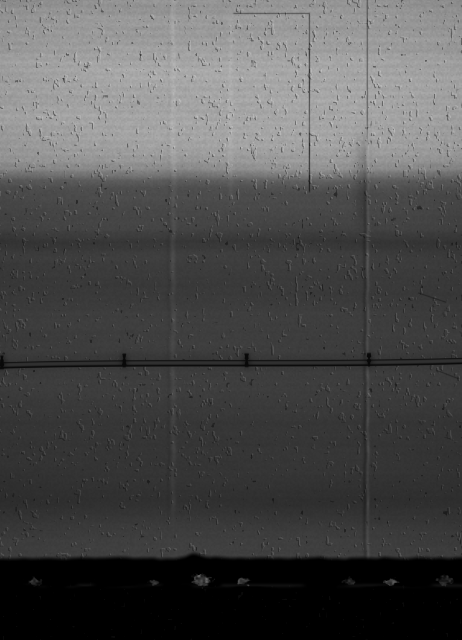
Write a Shadertoy shader that draws this texture.

```glsl
// Weathered two-tone painted wall with flaking, seams, a clipped cable and a dark rubble strip.
const float ASPECT = 0.7227;         // canvas width in units of its height
const float FLOOR_DEPTH = 0.870;     // depths run from the top (0) to the bottom (1)
const float RUBBLE_DEPTH = 0.913;
const float PAINT_EDGE = 0.275;
const float CABLE_DEPTH = 0.5673;
const float CLIP_SPACING = 0.1914;
const float SEAM_LEFT = 0.271;
const float SEAM_RIGHT = 0.5745;
const vec4 PANEL = vec4(0.361, 0.021, 0.484, 0.300);  // left, top, right, bottom
const vec2 LIGHT_STEP = vec2(0.0017, -0.0012);
const int TONE_COUNT = 20;
const vec2 TONES[TONE_COUNT] = vec2[](               // depth, grey level
    vec2(0.0, 0.57), vec2(0.05, 0.61), vec2(0.11, 0.65), vec2(0.20, 0.65), vec2(0.25, 0.605),
    vec2(0.266, 0.54), vec2(0.284, 0.36), vec2(0.30, 0.30), vec2(0.355, 0.265), vec2(0.378, 0.21),
    vec2(0.40, 0.245), vec2(0.445, 0.225), vec2(0.49, 0.24), vec2(0.55, 0.245), vec2(0.61, 0.24),
    vec2(0.66, 0.215), vec2(0.74, 0.205), vec2(0.785, 0.185), vec2(0.83, 0.235), vec2(0.87, 0.25));
const int STONE_COUNT = 7;
const vec3 STONES[STONE_COUNT] = vec3[](             // x, half width, brightness
    vec3(0.055, 0.010, 0.22), vec3(0.241, 0.008, 0.22), vec3(0.316, 0.016, 0.38),
    vec3(0.381, 0.011, 0.30), vec3(0.547, 0.010, 0.17), vec3(0.612, 0.010, 0.38),
    vec3(0.695, 0.013, 0.18));

float hash(vec2 p) {
    vec3 q = fract(vec3(p.xyx) * 0.1031);
    q += dot(q, q.yzx + 33.33);
    return fract((q.x + q.y) * q.z);
}

float noise(vec2 p) {
    vec2 i = floor(p), f = fract(p);
    f = f * f * (3.0 - 2.0 * f);
    return mix(mix(hash(i), hash(i + vec2(1, 0)), f.x),
               mix(hash(i + vec2(0, 1)), hash(i + vec2(1, 1)), f.x), f.y);
}

float fbm(vec2 p) { return 0.65 * noise(p) + 0.35 * noise(p * 2.1 + 17.0); }
float ridge(float x, float w) { return exp(-x * x / (w * w)); }
float span(float x, float a, float b, float soft) {
    return smoothstep(a - soft, a + soft, x) * (1.0 - smoothstep(b - soft, b + soft, x));
}
float segment(vec2 p, vec2 a, vec2 b) {
    vec2 v = b - a;
    return length(p - a - v * clamp(dot(p - a, v) / dot(v, v), 0.0, 1.0));
}

float wallTone(float depth) {
    float tone = TONES[0].y;
    for (int i = 1; i < TONE_COUNT; i++) {
        float t = (depth - TONES[i - 1].x) / (TONES[i].x - TONES[i - 1].x);
        tone = mix(tone, TONES[i].y, clamp(t, 0.0, 1.0));
    }
    return tone;
}

float flakeHeight(vec2 p, float threshold) {
    return smoothstep(threshold, threshold + 0.12, fbm(p * vec2(185.0, 120.0)));
}

// Embossed flakes, dark pits, fine grain and horizontal ripples
float weather(float tone, vec2 p) {
    float pale = 1.0 - smoothstep(PAINT_EDGE - 0.02, PAINT_EDGE + 0.02, p.y);
    float scars = ridge(length((p - vec2(0.318, 0.685)) * vec2(1.0, 0.6)), 0.022)
                + ridge(length(p - vec2(0.505, 0.645)), 0.045)
                + ridge(length(p - vec2(0.710, 0.237)), 0.013);
    float threshold = 0.77 - 0.12 * noise(p * 9.0 + 4.0) - 0.08 * scars;
    float relief = flakeHeight(p, threshold) - flakeHeight(p + LIGHT_STEP, threshold);
    float pits = smoothstep(0.82, 0.93, fbm(p * vec2(150.0, 105.0) + 71.0));
    tone *= 1.0 + max(relief, 0.0) * mix(0.36, 0.10, pale) + min(relief, 0.0) * mix(0.28, 0.36, pale);
    tone *= 1.0 - 0.42 * pits;
    tone *= 1.0 + 0.08 * (noise(p * 420.0) - 0.5) + 0.05 * (noise(p * vec2(4.0, 65.0)) - 0.5);
    return tone * (1.0 + mix(0.008, 0.016, pale) * sin(p.y * 530.0));
}

// Vertical joints, the sunken panel and two hairline cracks
float addSeams(float tone, vec2 p) {
    float wobble = 0.003 * (noise(vec2(p.y * 45.0, 3.0)) - 0.5);
    float worn = 0.45 + 0.75 * noise(vec2(p.y * 70.0, 9.0));
    float xl = p.x - SEAM_LEFT - wobble;
    float xr = p.x - SEAM_RIGHT - wobble * 0.6;
    float fade = 1.0 - smoothstep(0.76, 0.85, p.y);
    tone += fade * (0.045 * worn * ridge(xl, 0.0040) - 0.015 * ridge(xl + 0.007, 0.003));
    float lower = smoothstep(0.18, 0.25, p.y);
    tone *= 1.0 - 0.38 * ridge(p.x - SEAM_RIGHT, 0.0012) * (1.0 - lower);
    tone += lower * (0.075 * worn * ridge(xr - 0.001, 0.0024) - 0.045 * ridge(xr + 0.004, 0.0028));
    tone *= 1.0 - 0.14 * ridge(xr + 0.008, 0.011) * span(p.y, 0.22, 0.35, 0.035);
    float inPanel = span(p.y, PANEL.y, PANEL.w, 0.003);
    tone += 0.03 * ridge(p.x - PANEL.x, 0.004) * span(p.y, 0.02, 0.32, 0.02);
    tone *= 1.0 - (0.38 + 0.3 * noise(vec2(p.y * 60.0, 5.0))) * ridge(p.x - PANEL.z, 0.0012) * inPanel;
    tone *= 1.0 - 0.36 * ridge(p.y - PANEL.y, 0.0012) * span(p.x, PANEL.x + 0.004, PANEL.z, 0.002);
    float crack = min(segment(p, vec2(0.655, 0.458), vec2(0.697, 0.472)),
                      segment(p, vec2(0.684, 0.579), vec2(0.718, 0.592)));
    return tone * (1.0 - 0.28 * ridge(crack, 0.0012));
}

float addCable(float tone, vec2 p) {
    float t = p.x / (0.5 * ASPECT) - 1.0;
    float y = p.y - CABLE_DEPTH + 0.0035 * t * t * t;
    tone *= 1.0 - 0.12 * ridge(y + 0.004, 0.013);
    float core = 0.19 - 0.11 * ridge(y + 0.0040, 0.0014) - 0.145 * ridge(y - 0.0040, 0.0019);
    tone = mix(tone, core, span(y, -0.0050, 0.0056, 0.0012));
    float x = mod(p.x - 0.003 + 0.5 * CLIP_SPACING, CLIP_SPACING) - 0.5 * CLIP_SPACING;
    tone *= 1.0 - 0.35 * ridge(length(vec2(x, (y + 0.004) * 0.6)), 0.007);
    float halfWidth = 0.0010 + 0.0024 * noise(vec2(p.y * 300.0, floor(p.x * 5.0)));
    float clip = (1.0 - smoothstep(halfWidth - 0.001, halfWidth + 0.0012, abs(x))) * span(y, -0.015, 0.006, 0.002);
    return mix(tone, 0.035, clip);
}

// Debris lying in the shadow below the wall
float rubble(vec2 p) {
    float rough = fbm(p * vec2(170.0, 200.0));
    float glow = 0.06 * ridge(p.y - RUBBLE_DEPTH - 0.002, 0.003) * smoothstep(0.35, 0.8, noise(p * vec2(45.0, 90.0)));
    for (int i = 0; i < STONE_COUNT; i++) {
        vec3 s = STONES[i];
        vec2 q = (p - vec2(s.x, RUBBLE_DEPTH - 0.4 * s.y)) / vec2(s.y, 0.65 * s.y);
        float body = 1.0 - smoothstep(0.55, 1.1, length(q) + 1.1 * (rough - 0.5));
        glow = max(glow, s.z * body * (0.25 + 0.9 * noise(p * 260.0 + 8.0)));
    }
    return glow + 0.04 * smoothstep(0.92, 0.98, noise(p * 190.0)) * smoothstep(0.90, 0.93, p.y);
}

void mainImage(out vec4 fragColor, in vec2 fragCoord) {
    vec2 uv = fragCoord / iResolution.xy;
    vec2 p = vec2(uv.x * ASPECT, 1.0 - uv.y);
    float tone = wallTone(p.y + 0.006 * (noise(p * vec2(14.0, 8.0)) - 0.5));
    tone *= 1.0 - 0.06 * pow(abs(2.0 * uv.x - 1.0), 3.0);
    tone = addCable(addSeams(weather(tone, p), p), p);
    float floorLine = FLOOR_DEPTH + 0.006 * (fbm(vec2(p.x * 38.0, 2.0)) - 0.5) - 0.005 * ridge(p.x - 0.303, 0.012);
    tone = mix(tone, rubble(p), smoothstep(floorLine - 0.004, floorLine + 0.006, p.y));
    fragColor = vec4(vec3(clamp(tone, 0.0, 1.0)), 1.0);
}
```
